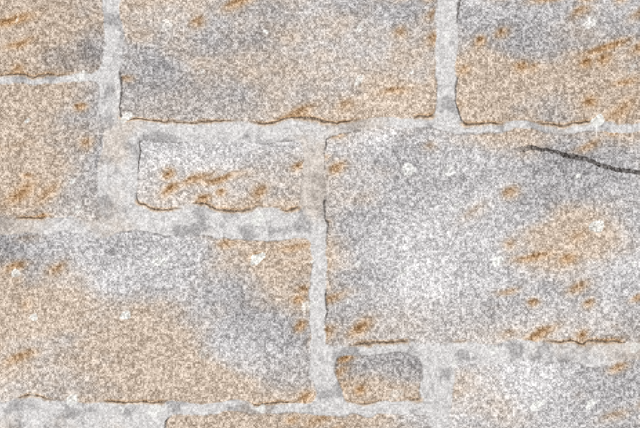
This texture is drawn by a Shadertoy shader. Its source:

```glsl
const vec3 STONE_DARK  = vec3(0.59, 0.58, 0.585);
const vec3 STONE_LIGHT = vec3(0.86, 0.85, 0.85);
const vec3 STONE_WARM  = vec3(0.83, 0.74, 0.65);
const vec3 MORTAR      = vec3(0.86, 0.85, 0.845);
const vec3 MORTAR_DIRT = vec3(0.62, 0.61, 0.61);
const vec3 OCHRE       = vec3(0.82, 0.63, 0.43);
const vec3 DENT_CORE   = vec3(0.50, 0.37, 0.24);
const vec3 CRACK       = vec3(0.32, 0.30, 0.29);
const vec3 LICHEN      = vec3(0.93, 0.93, 0.91);
const float EDGE_WARP = 0.042;    // raggedness of the joints
const float CORNER = 0.016;       // rounding of the stones
const float GRAIN = 0.25;         // contrast of the sand grains
const vec2 DENT_GRID = vec2(0.082, 0.052);
const float SPOT_GRID = 0.11;

// Stones as left, bottom, right, top in units of canvas height
const int COUNT = 10;
const vec4 STONES[COUNT] = vec4[COUNT](
    vec4(-0.10, 0.835, 0.235, 1.10), vec4(0.28, 0.72, 1.017, 1.10),
    vec4(1.07, 0.71, 1.60, 1.10),    vec4(-0.10, 0.488, 0.23, 0.815),
    vec4(0.315, 0.515, 0.705, 0.668), vec4(0.766, 0.195, 1.60, 0.69),
    vec4(-0.10, 0.063, 0.727, 0.45), vec4(0.79, 0.066, 0.985, 0.17),
    vec4(1.055, -0.10, 1.60, 0.15),  vec4(0.39, -0.10, 1.00, 0.033));
const float TONE[COUNT] = float[COUNT](
    0.22, 0.56, 0.50, 0.62, 0.82, 0.72, 0.55, 0.38, 0.72, 0.55);

vec3 hash3(vec2 p) {
    vec3 q = fract(p.xyx * vec3(0.1031, 0.1030, 0.0973));
    q += dot(q, q.yxz + 33.33);
    return fract((q.xxy + q.yzz) * q.zyx);
}

float noise(vec2 p) {
    vec2 i = floor(p), f = fract(p);
    f = f * f * (3.0 - 2.0 * f);
    return mix(mix(hash3(i).x, hash3(i + vec2(1, 0)).x, f.x),
               mix(hash3(i + vec2(0, 1)).x, hash3(i + vec2(1, 1)).x, f.x), f.y);
}

float fbm(vec2 p) {
    float sum = 0.0, amp = 0.5;
    for (int i = 0; i < 5; i++) {
        sum += amp * noise(p);
        p = mat2(1.6, 1.2, -1.2, 1.6) * p + 7.3;
        amp *= 0.5;
    }
    return sum / 0.97;
}

vec2 rotate(vec2 p, float a) {
    float c = cos(a), s = sin(a);
    return vec2(c * p.x + s * p.y, c * p.y - s * p.x);
}

// Tilted tool marks: x is the dark hollow, y the rusty halo
vec2 dents(vec2 p) {
    vec2 marks = vec2(0.0);
    vec2 home = floor(p / DENT_GRID);
    vec2 wobble = 0.016 * (vec2(fbm(p * 22.0), fbm(p * 22.0 + 40.0)) - 0.5);
    for (int j = -1; j <= 1; j++)
    for (int i = -1; i <= 1; i++) {
        vec2 id = home + vec2(i, j);
        vec3 h = hash3(id + 51.0), k = hash3(id + 137.0);
        vec2 center = (id + 0.15 + 0.7 * h.xy) * DENT_GRID;
        float cluster = smoothstep(0.3, 0.7, noise(center * 4.0 + 3.0));
        float strength = smoothstep(0.0, 0.25, cluster * 0.85 - h.z) * (0.5 + 0.5 * k.z);
        vec2 q = rotate(p - center + wobble, 0.1 + 0.5 * k.y);
        vec2 size = vec2(0.010 + 0.026 * k.x * k.x, 0.0035 + 0.003 * k.y);
        float core = length(q / size);
        float halo = length((q + vec2(0.0, 0.004)) / (size * vec2(1.6, 2.6)));
        marks = max(marks, strength * exp(-vec2(core * core, halo * halo)));
    }
    return marks;
}

// Scattered pale lichen spots
float spots(vec2 p) {
    vec2 id = floor(p / SPOT_GRID);
    vec3 h = hash3(id + 211.0), k = hash3(id + 307.0);
    vec2 q = p - (id + 0.25 + 0.5 * h.xy) * SPOT_GRID;
    q += 0.012 * (vec2(noise(p * 60.0), noise(p * 60.0 + 9.0)) - 0.5);
    float radius = 0.005 + 0.013 * k.x * k.x;
    float disc = length(rotate(q, 0.5) * vec2(0.8, 1.2)) - radius;
    return step(h.z, 0.4) * (0.35 + 0.6 * k.y) * smoothstep(0.003, -0.003, disc);
}

void mainImage(out vec4 fragColor, in vec2 fragCoord) {
    vec2 p = fragCoord / iResolution.y;
    float soft = max(1.0 / iResolution.y, 0.002);

    // Nearest stone, with ragged outline
    vec2 w = p + EDGE_WARP * (vec2(fbm(p * 13.0), fbm(p * 13.0 + 60.0)) - 0.5);
    float dist = 1e3, tone = 0.5;
    vec4 box = STONES[0];
    for (int i = 0; i < COUNT; i++) {
        vec4 s = STONES[i];
        vec2 q = abs(w - 0.5 * (s.xy + s.zw)) - 0.5 * (s.zw - s.xy) + CORNER;
        float d = length(max(q, 0.0)) + min(max(q.x, q.y), 0.0) - CORNER;
        if (d < dist) { dist = d; box = s; tone = TONE[i]; }
    }
    float inside = smoothstep(soft * 1.5, -soft * 1.5, dist);
    float bottom = smoothstep(0.012, 0.0, abs(w.y - box.y));
    float left = smoothstep(0.012, 0.0, abs(w.x - box.x));

    // Stone face: layered tone, warm stains and tool marks
    float layers = fbm(rotate(p, 0.3) * vec2(5.0, 12.0));
    float patches = fbm(p * 5.0 + 20.0);
    vec3 stone = mix(STONE_DARK, STONE_LIGHT,
        clamp(tone + 1.1 * (patches - 0.5) + 0.7 * (layers - 0.5), 0.0, 1.0));
    float rust = smoothstep(0.42, 0.75, fbm(p * vec2(3.0, 5.0) + 90.0));
    rust += 0.55 * smoothstep(0.14, 0.0, w.y - box.y) * layers;
    stone = mix(stone, STONE_WARM, clamp(rust, 0.0, 0.75));
    vec2 marks = dents(p);
    stone = mix(stone, OCHRE, 0.75 * marks.y);
    stone = mix(stone, DENT_CORE, 0.7 * marks.x);

    // Mortar with grey, pitted dirt
    float dirt = smoothstep(0.52, 0.72, fbm(p * 24.0 + 11.0));
    vec3 mortar = mix(MORTAR, MORTAR_DIRT, 0.65 * dirt);
    mortar = mix(mortar, STONE_WARM, 0.35 * smoothstep(0.5, 0.7, fbm(p * 7.0 + 33.0)));
    vec3 color = mix(mortar, stone, inside);

    // Joint edges: broken dark line, rusty along the lower side
    float broken = smoothstep(0.42, 0.62, noise(p * 14.0 + 5.0));
    float line = smoothstep(0.0025 + soft, 0.0, abs(dist));
    color = mix(color, OCHRE, 0.6 * bottom * broken * smoothstep(0.014, 0.0, abs(dist)));
    color = mix(color, CRACK, line * broken * (0.2 + 0.4 * max(bottom, left)));

    // Long crack falling to the right
    float path = 0.655 - 0.19 * (p.x - 1.2) + 0.05 * (fbm(p.xx * vec2(11.0, 0.0)) - 0.5);
    float width = 0.001 + 0.006 * noise(p.xx * 18.0);
    float crack = smoothstep(width + soft, width - soft, abs(p.y - path));
    color = mix(color, CRACK, 0.75 * crack * smoothstep(1.16, 1.26, p.x));

    // Lichen and sand grain
    color = mix(color, LICHEN, spots(p));
    float grain = noise(p * 310.0) + noise(p * 170.0 + 70.0) - 1.0;
    color += GRAIN * grain * mix(0.6, 1.0, inside);
    fragColor = vec4(clamp(color, 0.0, 1.0), 1.0);
}
```
